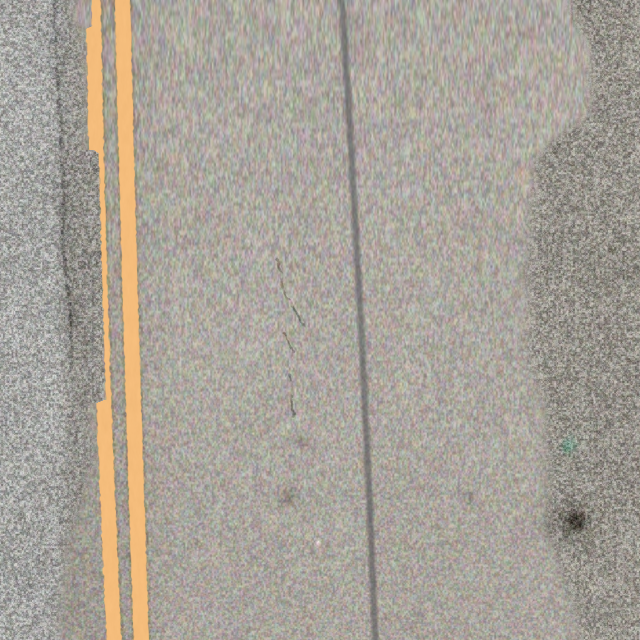
Give the GLSL for this texture, as a WebGL 1 fragment shader.

```glsl
precision highp float;
uniform vec2 u_resolution;

float hash(vec2 p) {
  vec3 q = fract(vec3(p.xyx) * 0.1031);
  q += dot(q, q.yzx + 33.33);
  return fract((q.x + q.y) * q.z);
}

float valueNoise(vec2 p) {
  vec2 i = floor(p), f = fract(p);
  f = f * f * (3.0 - 2.0 * f);
  float low = mix(hash(i), hash(i + vec2(1.0, 0.0)), f.x);
  float high = mix(hash(i + vec2(0.0, 1.0)), hash(i + vec2(1.0, 1.0)), f.x);
  return mix(low, high, f.y);
}

float fbm(vec2 p) {
  float sum = 0.0, weight = 0.5;
  for (int i = 0; i < 4; i++) {
    sum += weight * (valueNoise(p) - 0.5);
    p = p * 2.07 + 17.3;
    weight *= 0.55;
  }
  return sum;
}

vec3 colourNoise(vec2 p) {
  return vec3(valueNoise(p), valueNoise(p + 311.7), valueNoise(p + 627.1)) - 0.5;
}

// Soft-edged interval
float band(float lo, float hi, float x, float soft) {
  return smoothstep(lo - soft, lo + soft, x) * (1.0 - smoothstep(hi - soft, hi + soft, x));
}

float segment(vec2 p, vec2 a, vec2 b) {
  vec2 d = b - a;
  return length(p - a - d * clamp(dot(p - a, d) / dot(d, d), 0.0, 1.0));
}

float stain(vec2 p, vec2 centre, float radius) {
  vec2 d = (p - centre) / radius;
  return exp(-dot(d, d) * (1.0 + 1.5 * fbm(p * 90.0)));
}

float leftEdge(float t, float inset) {
  float loose = 0.118 + 0.018 * band(0.05, 0.23, t, 0.03) + 0.025 * smoothstep(0.4, 0.6, t)
    - 0.045 * smoothstep(0.7, 0.95, t);
  return mix(loose, 0.158 + 0.012 * (t - 0.23), inset);
}

float rightEdge(float t) {
  return 0.89 + 0.035 * smoothstep(0.0, 0.1, t) - 0.085 * smoothstep(0.16, 0.26, t)
    - 0.018 * smoothstep(0.25, 0.4, t) + 0.03 * smoothstep(0.55, 0.65, t)
    + 0.045 * smoothstep(0.8, 0.95, t);
}

// Lane surface with grain stretched vertically toward the top
vec3 laneColour(vec2 p) {
  vec2 q = vec2(p.x * 290.0, 75.0 * p.y + 90.0 * p.y * p.y);
  float grain = valueNoise(q * 1.15 + 43.0) - 0.5;
  float fine = valueNoise(q * vec2(1.6, 1.9) + 91.0) - 0.5;
  vec3 base = vec3(0.675, 0.655, 0.625) + 0.04 * fbm(p * vec2(9.0, 4.0));
  base -= 0.035 * smoothstep(0.3, 0.18, p.x) + 0.015 * smoothstep(0.5, 1.0, p.y);
  return base + 0.14 * grain + 0.10 * fine + 0.10 * colourNoise(q * 0.8);
}

// Coarse gravelly shoulder
vec3 shoulderColour(vec2 p, vec3 base) {
  float grit = valueNoise(p * 310.0 + 7.0) - 0.5;
  float speck = hash(floor(p * 500.0)) - 0.5;
  return base + 0.28 * grit + 0.14 * speck + 0.08 * fbm(p * 12.0) + 0.04 * colourNoise(p * 200.0);
}

float cracks(vec2 p) {
  vec2 q = p + 0.009 * vec2(fbm(p * 70.0), fbm(p * 70.0 + 50.0));
  float d = min(segment(q, vec2(0.434, 0.405), vec2(0.443, 0.457)),
                segment(q, vec2(0.443, 0.457), vec2(0.476, 0.512)));
  d = min(d, segment(q, vec2(0.443, 0.520), vec2(0.459, 0.550)));
  d = min(d, segment(q, vec2(0.452, 0.585), vec2(0.459, 0.650)));
  return (1.0 - smoothstep(0.0005, 0.0032, d)) * smoothstep(0.2, 0.6, valueNoise(p * 95.0));
}

void main() {
  vec2 p = gl_FragCoord.xy / u_resolution;
  p.y = 1.0 - p.y;
  float t = p.y;
  float ragged = 0.004 * (valueNoise(p * 190.0) - 0.5);
  float inset = band(0.236, 0.628, t + ragged, 0.003);

  // Pavement and shoulders
  vec3 colour = laneColour(p);
  float wander = 0.025 * fbm(p * 18.0);
  float rightMask = smoothstep(-0.018, 0.018, p.x - rightEdge(t) + wander);
  colour = mix(colour, shoulderColour(p, vec3(0.585, 0.57, 0.54)), rightMask);
  float softness = mix(0.018, 0.002, inset);
  float leftMask = 1.0 - smoothstep(-softness, softness,
    p.x - leftEdge(t, inset) + mix(wander, ragged, inset));
  vec3 leftBase = mix(vec3(0.645, 0.645, 0.635), vec3(0.58, 0.57, 0.55), smoothstep(0.08, 0.12, p.x));
  colour = mix(colour, shoulderColour(p, leftBase), leftMask);

  // Shoulder joint
  float joint = 0.085 + 0.045 * t + 0.012 * fbm(vec2(t * 24.0, 3.0));
  float jointFade = 1.0 - smoothstep(0.5, 0.68, t);
  colour -= jointFade * (0.13 * band(joint - 0.002, joint + 0.002, p.x, 0.003)
    + 0.045 * band(joint - 0.008, joint + 0.012, p.x, 0.015));

  // Long seam
  float seamX = 0.534 + 0.066 * t - 0.014 * t * t + 0.002 * fbm(vec2(t * 60.0, 8.0));
  float seam = 1.0 - smoothstep(0.0015, 0.0085, abs(p.x - seamX));
  colour = mix(colour, vec3(0.43, 0.43, 0.44) + 0.35 * (colour - 0.65), 0.85 * seam);

  // Small cracks and stains
  colour -= 0.19 * cracks(p);
  colour -= 0.27 * stain(p, vec2(0.902, 0.815), 0.017) + 0.06 * stain(p, vec2(0.885, 0.81), 0.04);
  colour -= 0.12 * stain(p, vec2(0.471, 0.690), 0.012) + 0.13 * stain(p, vec2(0.453, 0.778), 0.014);
  colour -= 0.07 * stain(p, vec2(0.73, 0.778), 0.015);
  colour += vec3(-0.13, 0.03, -0.01) * stain(p, vec2(0.889, 0.697), 0.011);
  colour += vec3(0.08, 0.02, -0.03) * stain(p, vec2(0.816, 0.268), 0.010);
  colour += 0.25 * stain(p, vec2(0.497, 0.848), 0.004);

  // Painted double line
  float mainX = 0.1914 + 0.0235 * t + 0.006 * t * t;
  float sideX = 0.1575 + 0.016 * t + 0.0165 * t * t;
  float sideWidth = mix(0.0235, 0.008, inset) - 0.009 * (1.0 - smoothstep(0.040, 0.046, t));
  float paint = max(band(mainX - 0.012, mainX + 0.012, p.x + 0.5 * ragged, 0.0015),
                    band(sideX - sideWidth, sideX, p.x + 0.7 * ragged, 0.0015));
  float fringe = max(band(mainX - 0.015, mainX + 0.015, p.x, 0.003),
                     band(sideX - sideWidth, sideX + 0.003, p.x, 0.003));
  colour -= vec3(0.05, 0.06, 0.12) * fringe;
  vec3 yellow = vec3(0.97, 0.745, 0.485) + 0.03 * fbm(p * vec2(180.0, 60.0));
  colour = mix(colour, yellow, 0.97 * paint);

  gl_FragColor = vec4(clamp(colour, 0.0, 1.0), 1.0);
}
```
